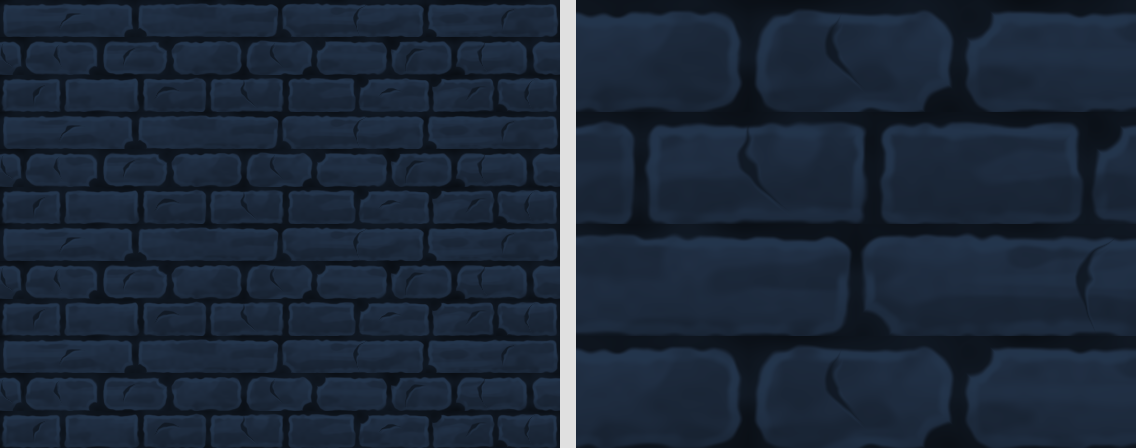
Left: the whole. Right: its middle third, enlarged.
A Shadertoy shader for this texture:

```glsl
// Left edge of every brick: one long course of 4, then two short courses of 8
const float SEAMS[20] = float[20](
    0.0, 3.63, 7.5, 11.4,
    0.64, 2.68, 4.55, 6.54, 8.42, 10.43, 12.17, 14.2,
    0.0, 1.68, 3.77, 5.57, 7.66, 9.57, 11.54, 13.28);

const vec3 MORTAR = vec3(0.06, 0.09, 0.13);
const vec3 STONE = vec3(0.11, 0.16, 0.23);
const vec3 RIM = vec3(0.14, 0.21, 0.30);

float hash(vec2 p) {
    vec3 a = fract(p.xyx * 0.1031);
    a += dot(a, a.yzx + 33.33);
    return fract((a.x + a.y) * a.z);
}

// Value noise that wraps every three courses
float noise(vec2 p, vec2 freq) {
    p *= freq;
    vec2 i = floor(p), f = fract(p);
    f *= f * (3.0 - 2.0 * f);
    float y0 = mod(i.y, 3.0 * freq.y), y1 = mod(i.y + 1.0, 3.0 * freq.y);
    return mix(mix(hash(vec2(i.x, y0)), hash(vec2(i.x + 1.0, y0)), f.x),
               mix(hash(vec2(i.x, y1)), hash(vec2(i.x + 1.0, y1)), f.x), f.y);
}

float roundedBox(vec2 p, vec2 halfSize, float radius) {
    vec2 e = abs(p) - halfSize + radius;
    return length(max(e, 0.0)) + min(max(e.x, e.y), 0.0) - radius;
}

// Signed distance to a bent, tapering crack
float crack(vec2 p, float angle, float reach) {
    float c = cos(angle), s = sin(angle);
    p = vec2(c * p.x + s * p.y, c * p.y - s * p.x);
    p.y += 1.2 * p.x * p.x - 0.03;
    float taper = 1.0 - abs(p.x + 0.06) / reach;
    return abs(p.y) - 0.055 * taper;
}

void mainImage(out vec4 fragColor, in vec2 fragCoord) {
    vec2 uv = fragCoord / iResolution.xy;
    vec2 q = vec2(uv.x * 15.0, mod((1.0 - uv.y) * 12.0, 3.0));
    float soft = max(0.025, 12.0 / iResolution.y);

    // Find the brick that spans this point
    int course = int(q.y);
    int first = course == 0 ? 0 : course * 8 - 4;
    int count = course == 0 ? 4 : 8;
    float x = q.x < SEAMS[first] ? q.x + 15.0 : q.x;
    float left = 0.0, right = 15.0, id = 0.0;
    for (int i = 0; i < count; i++) {
        float a = SEAMS[first + i];
        if (x >= a) {
            left = a;
            right = i + 1 < count ? SEAMS[first + i + 1] : SEAMS[first] + 15.0;
            id = float(first + i);
        }
    }
    vec2 local = vec2(x - 0.5 * (left + right), 0.557 - fract(q.y));
    vec2 halfSize = vec2(0.5 * (right - left) - 0.075, 0.435);
    vec2 p = vec2(x, q.y);

    // Worn outline with one chipped corner on some bricks
    float fine = noise(p, vec2(8.0)), broad = noise(p, vec2(3.0));
    float radius = course == 0 ? 0.14 : course == 1 ? 0.27 : 0.09;
    float d = roundedBox(local, halfSize, radius);
    d += 0.045 * (fine - 0.5) + 0.05 * (broad - 0.5);
    vec2 corner = halfSize * sign(vec2(hash(vec2(id, 3.0)), hash(vec2(id, 5.0))) - 0.5);
    float chip = 0.22 * step(0.45, hash(vec2(id, 7.0))) + 0.05 * (fine - 0.5);
    d = max(d, chip - length(local - corner));

    // Painted facets: slanted strokes, darker towards the foot
    vec2 slant = vec2(p.x - 1.2 * local.y, p.y);
    float stroke = noise(slant, vec2(1.0, 4.0));
    float facet = smoothstep(0.42, 0.58, 0.6 * stroke + 0.4 * broad);
    vec3 stone = STONE * mix(0.94, 1.07, facet);
    stone *= 1.0 + 0.22 * local.y + 0.06 * (fine - 0.5);
    stone = mix(stone, RIM, 0.35 * smoothstep(0.74, 0.9, stroke));

    // Bright worn rim, strongest along the top and sides
    float rim = smoothstep(-0.13, -0.06, d) * smoothstep(0.01, -0.04, d);
    rim *= mix(0.3, 1.0, smoothstep(-0.4, 0.15, local.y)) * smoothstep(0.1, 0.6, broad + 0.3 * fine);
    stone = mix(stone, RIM, rim * 0.9);

    // One crack on most bricks, lit along its lower lip
    vec2 start = vec2((hash(vec2(id, 11.0)) - 0.5) * halfSize.x, 0.14);
    float angle = mix(0.1, 2.3, hash(vec2(id, 13.0)));
    float reach = mix(0.22, 0.36, hash(vec2(id, 17.0)));
    vec2 jag = local - start + 0.07 * (vec2(fine, broad) - 0.5);
    float present = step(0.35, hash(vec2(id, 19.0)));
    float lip = crack(jag + vec2(-0.03, 0.05), angle, reach);
    stone = mix(stone, RIM, 0.5 * present * smoothstep(soft, -soft, lip));
    float cut = crack(jag, angle, reach);
    stone = mix(stone, MORTAR, 0.9 * present * smoothstep(soft, -soft, cut));

    // Mortar, deepest away from the bricks
    vec3 mortar = MORTAR * (0.72 + 0.4 * noise(p, vec2(2.0, 4.0)) - 0.8 * clamp(d, 0.0, 0.2));
    fragColor = vec4(mix(mortar, stone, smoothstep(soft, -soft, d)), 1.0);
}
```
